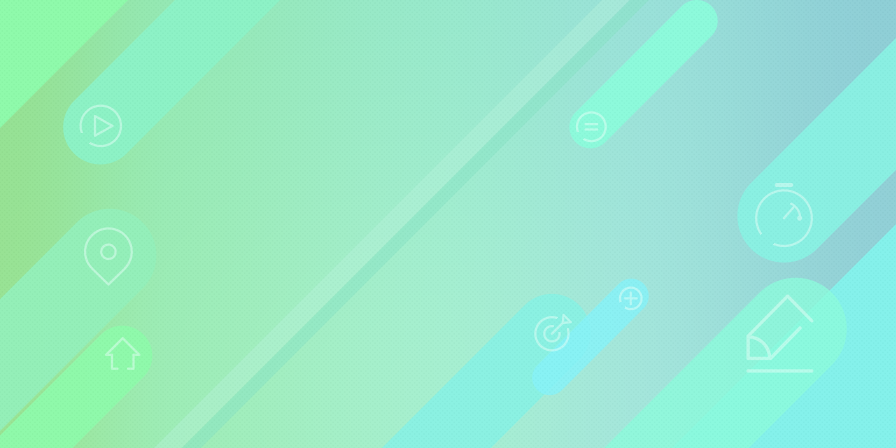
Reproduce this background procedurally as a WebGL 1 fragment shader.

```glsl
precision highp float;
// Pastel green-to-blue backdrop with diagonal capsules, thin line icons and a fine dot weave.
uniform vec2 u_resolution;

#define GREEN vec3(0.56, 0.98, 0.67)
#define MINT vec3(0.55, 0.95, 0.78)
#define AQUA vec3(0.54, 0.945, 0.89)
#define SEAFOAM vec3(0.55, 0.985, 0.86)
#define SKY vec3(0.53, 0.95, 0.97)
#define ICON_ALPHA 0.5
#define LINE_WIDTH 0.5
#define WEAVE_PITCH 1.04
#define WEAVE_DEPTH 0.022

// All lengths are percent of the canvas height.
float pixelSize() { return 100.0 / u_resolution.y; }

float fill(float d) { return clamp(0.5 - d / pixelSize(), 0.0, 1.0); }

float segment(vec2 p, vec2 a, vec2 b) {
  vec2 ab = b - a;
  return length(p - a - ab * clamp(dot(p - a, ab) / dot(ab, ab), 0.0, 1.0));
}

// Ring with a gap facing gapDir; gapCos is the cosine of its half angle.
float arc(vec2 p, float radius, vec2 gapDir, float gapCos) {
  float inGap = step(gapCos * length(p), dot(p, normalize(gapDir)));
  return abs(length(p) - radius) + 100.0 * inGap;
}

float ring(vec2 p, float radius) { return abs(length(p) - radius); }

// Capsule at 45 degrees; negative reach runs down and to the left.
void capsule(inout vec3 col, vec2 p, vec2 end, float reach, float radius, vec3 tint, float alpha) {
  float d = segment(p, end, end + vec2(reach)) - radius;
  col = mix(col, tint, alpha * fill(d));
}

// Horizontal gradient with a soft glow low in the middle.
vec3 backdrop(vec2 p) {
  vec3 col = mix(vec3(0.60, 0.89, 0.58), vec3(0.60, 0.92, 0.70), smoothstep(0.0, 40.0, p.x));
  col = mix(col, vec3(0.61, 0.92, 0.80), smoothstep(25.0, 110.0, p.x));
  col = mix(col, vec3(0.62, 0.89, 0.85), smoothstep(95.0, 150.0, p.x));
  col = mix(col, vec3(0.58, 0.82, 0.84), smoothstep(140.0, 200.0, p.x));
  vec2 g = (p - vec2(95.0, 20.0)) / vec2(65.0, 60.0);
  return col + vec3(0.045, 0.02, 0.02) * exp(-dot(g, g)) - vec3(0.02, 0.01, 0.0) * p.y / 100.0;
}

float weave(vec2 p) {
  vec2 w = cos(6.28318 * p / WEAVE_PITCH);
  return smoothstep(0.0, 1.0, w.x * w.y);
}

float playIcon(vec2 p) {
  float d = arc(p, 4.5, vec2(-1.0, -0.8), 0.95);
  d = min(d, segment(p, vec2(-1.3, 2.2), vec2(-1.3, -2.2)));
  return min(d, segment(vec2(p.x, abs(p.y)), vec2(-1.3, 2.2), vec2(2.6, 0.0)));
}

float pinIcon(vec2 p) {
  float d = min(ring(p, 1.6), arc(p, 5.2, vec2(0.0, -1.0), 0.72));
  return min(d, segment(vec2(abs(p.x), p.y), vec2(3.7, -3.7), vec2(0.0, -7.3)));
}

float homeIcon(vec2 p) {
  p.x = abs(p.x);
  float d = segment(p, vec2(0.0, 3.7), vec2(3.7, 0.0));
  d = min(d, segment(p, vec2(2.4, 0.0), vec2(3.7, 0.0)));
  d = min(d, segment(p, vec2(2.4, 0.0), vec2(2.4, -3.1)));
  return min(d, segment(p, vec2(2.4, -3.1), vec2(1.2, -3.1)));
}

float coinIcon(vec2 p) {
  float d = arc(p, 3.2, vec2(-1.0, -0.8), 0.95);
  return min(d, segment(vec2(p.x, abs(p.y)), vec2(-1.3, 0.6), vec2(1.3, 0.6)));
}

float stopwatchIcon(vec2 p) {
  float d = arc(p, 6.2, vec2(-0.8, -1.0), 0.96);
  d = min(d, segment(p, vec2(-1.6, 7.4), vec2(1.6, 7.4)) - 0.2);
  d = min(d, arc(p, 3.6, vec2(-1.0, -0.7), -0.85));
  d = min(d, segment(p, vec2(0.0), vec2(2.2, 2.5)));
  return min(d, length(p - vec2(3.5, 0.0)) - 0.3);
}

float pencilIcon(vec2 p) {
  float d = segment(p, vec2(0.0), vec2(0.0, 5.0));
  d = min(d, segment(p, vec2(0.0, 5.0), vec2(8.8, 13.9)));
  d = min(d, segment(p, vec2(8.8, 13.9), vec2(14.2, 8.4)));
  d = min(d, segment(p, vec2(0.0), vec2(5.0, 0.0)));
  d = min(d, segment(p, vec2(5.0, 0.0), vec2(11.6, 6.8)));
  d = min(d, arc(p, 4.8, vec2(-1.0), -0.707));
  return min(d, segment(p, vec2(0.0, -2.8), vec2(14.2, -2.8))) - 0.12;
}

float targetIcon(vec2 p) {
  float d = arc(p, 3.7, vec2(1.0), 0.9);
  d = min(d, arc(p, 1.7, vec2(1.0), 0.85));
  d = min(d, segment(p, vec2(0.0), vec2(2.6)));
  vec2 q = vec2(max(p.x, p.y), min(p.x, p.y));
  return min(d, min(segment(q, vec2(2.4), vec2(4.2, 2.6)), segment(q, vec2(4.2, 2.6), vec2(3.4))));
}

float plusIcon(vec2 p) {
  float cross = min(segment(p, vec2(-1.3, 0.0), vec2(1.3, 0.0)), segment(p, vec2(0.0, -1.3), vec2(0.0, 1.3)));
  return min(arc(p, 2.4, vec2(-1.0, -0.8), 0.95), cross);
}

void main() {
  vec2 p = gl_FragCoord.xy / u_resolution.y * 100.0;
  float across = (p.x - p.y) * 0.70711;
  vec3 col = backdrop(p);

  // Central light and dark diagonal bands
  col = mix(col, vec3(0.72, 0.95, 0.86), 0.4 * fill(abs(across - 26.5) - 2.2));
  col = mix(col, vec3(0.53, 0.89, 0.77), 0.5 * fill(abs(across - 30.2) - 1.5));

  // Corner wedges and capsules
  col = mix(col, GREEN, fill(across + 50.5));
  col = mix(col, vec3(0.52, 0.945, 0.92), fill(106.1 - across));
  capsule(col, p, vec2(22.4, 71.6), 90.0, 8.3, MINT, 0.95);
  capsule(col, p, vec2(24.5, 43.0), -90.0, 10.4, vec3(0.58, 0.94, 0.73), 0.95);
  capsule(col, p, vec2(27.3, 20.6), -90.0, 6.7, GREEN, 0.95);
  capsule(col, p, vec2(155.5, 95.3), -23.7, 4.7, SEAFOAM, 0.95);
  capsule(col, p, vec2(175.0, 51.8), 90.0, 10.4, AQUA, 0.95);
  capsule(col, p, vec2(177.6, 26.6), -90.0, 11.4, SEAFOAM, 0.8);
  capsule(col, p, vec2(123.2, 25.8), -90.0, 8.6, AQUA, 0.95);
  capsule(col, p, vec2(140.9, 33.9), -18.2, 3.9, SKY, 0.85);

  // Line icons
  float icon = min(playIcon(p - vec2(22.5, 71.9)), pinIcon(p - vec2(24.2, 43.8)));
  icon = min(icon, min(homeIcon(p - vec2(27.4, 20.8)), coinIcon(p - vec2(132.0, 71.7))));
  icon = min(icon, min(stopwatchIcon(p - vec2(175.0, 51.3)), pencilIcon(p - vec2(167.0, 20.0))));
  icon = min(icon, min(targetIcon(p - vec2(123.2, 25.5)), plusIcon(p - vec2(140.8, 33.4))));
  col = mix(col, vec3(0.9, 1.0, 0.97), ICON_ALPHA * fill(icon - 0.5 * LINE_WIDTH));

  gl_FragColor = vec4(col - WEAVE_DEPTH * weave(p), 1.0);
}
```
